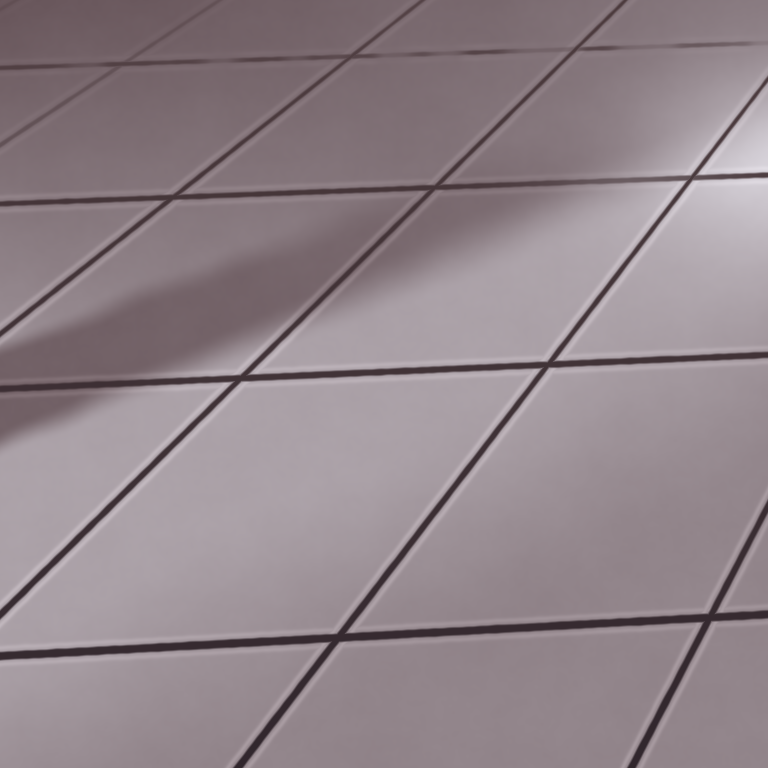
Give the GLSL for this texture, as a WebGL 1 fragment shader.

```glsl
precision highp float;
// Glazed floor tiles in perspective, with dark grout, a slanting shadow and a window glare.

uniform vec2 u_resolution;

vec2 hashGradient(vec2 cell) {
  float angle = 6.2832 * fract(sin(dot(cell, vec2(127.1, 311.7))) * 4375.85);
  return vec2(cos(angle), sin(angle));
}

float gradientNoise(vec2 p) {
  vec2 i = floor(p), f = p - i;
  vec2 s = f * f * f * (f * (f * 6.0 - 15.0) + 10.0);
  vec2 e = vec2(1.0, 0.0);
  float a = dot(hashGradient(i), f);
  float b = dot(hashGradient(i + e), f - e);
  float c = dot(hashGradient(i + e.yx), f - e.yx);
  float d = dot(hashGradient(i + 1.0), f - 1.0);
  return mix(mix(a, b, s.x), mix(c, d, s.x), s.y);
}

// Screen distance to the nearest line where plane / depth is a whole number.
// xy of plane is its slope, z its offset; depth grows down the canvas.
float gridDistance(vec2 p, vec3 plane, float rate) {
  float depth = rate * (p.y + 1.065);
  float value = dot(plane, vec3(p, 1.0));
  float k = floor(value / depth + 0.5);
  return abs(value - k * depth) / length(plane.xy - vec2(0.0, k * rate));
}

// Light on the glaze: 0 in deep shade, 1 in full light.
float floorLight(vec2 p) {
  float wobble = 0.012 * gradientNoise(p * 9.0);
  float shade = -0.08 + 0.5 * p.x + 1.9 * p.y * (1.0 - p.x);
  float band = 0.1 + 0.4 * p.x * p.x;
  float lit = 1.04 - 0.42 * smoothstep(0.8, 1.15, p.y + 0.5 * p.x);
  float upperEdge = p.y - 0.455 + 0.375 * p.x + wobble;
  float lowerEdge = p.y - 0.575 + 0.425 * p.x + wobble;
  float soft = 0.014 + 0.035 * p.x;
  float light = mix(shade, band, smoothstep(-soft, soft, upperEdge));
  light = mix(light, lit, smoothstep(-soft, soft * 1.5, lowerEdge));
  vec2 glare = (p - vec2(1.02, 0.19)) * vec2(5.0, 8.0);
  return light + 0.75 * exp(-dot(glare, glare));
}

// x: grout coverage, y: pale rim on both sides of the joint.
vec2 joint(float dist, float halfWidth, float soft) {
  float rim = (dist - halfWidth - 0.0055) / 0.0032;
  return vec2(1.0 - smoothstep(halfWidth - soft, halfWidth + soft, dist),
              exp(-rim * rim));
}

void main() {
  vec2 p = gl_FragCoord.xy / u_resolution;
  p.y = 1.0 - p.y;

  // Glaze with faint mottling
  float mottle = 0.05 * gradientNoise(p * 7.0) + 0.03 * gradientNoise(p * vec2(24.0, 30.0))
               + 0.02 * gradientNoise(p * 90.0);
  vec3 color = mix(vec3(0.42, 0.35, 0.37), vec3(0.66, 0.62, 0.645), floorLight(p) + mottle);

  // Joints: rows run nearly level, columns slant away
  float soft = max(0.0018, 0.75 / min(u_resolution.x, u_resolution.y));
  float ripple = 0.0007 * gradientNoise(p * vec2(75.0, 40.0));
  float halfWidth = 0.0025 + 0.0033 * p.y + ripple;
  float rowDist = gridDistance(p, vec3(0.0326, 1.0, -0.0885), 0.133);
  float columnDist = gridDistance(p, vec3(4.03, 6.1, -1.1536), 1.0);
  vec2 row = joint(rowDist, halfWidth, soft);
  vec2 column = joint(columnDist, halfWidth * 0.83, soft);

  // Distant joints fade and break up; glare washes out part of one row
  float far = 1.0 - smoothstep(0.08, 0.2, p.y);
  float broken = smoothstep(-0.35, 0.3, gradientNoise(vec2(p.x * 19.0, 4.3)));
  vec2 wash = (p - vec2(0.79, 0.235)) * vec2(8.0, 20.0);
  row *= mix(1.0, 0.25 + 0.55 * broken, far);
  row *= 1.0 - 0.4 * exp(-dot(wash, wash));
  row *= 1.0 - 0.5 * far * smoothstep(0.8, 1.0, p.x);
  column *= mix(0.25, 1.0, smoothstep(0.15, 0.75, p.x + 2.0 * p.y));

  float grout = max(row.x, column.x);
  float rim = max(row.y * 0.7, column.y) * (1.0 - grout);
  color += rim * mix(0.035, 0.085, smoothstep(0.0, 0.4, p.y));
  vec3 groutColor = mix(vec3(0.29, 0.22, 0.23), vec3(0.17, 0.13, 0.155), p.y);
  color = mix(color, groutColor, grout * 0.95);

  gl_FragColor = vec4(color, 1.0);
}
```
